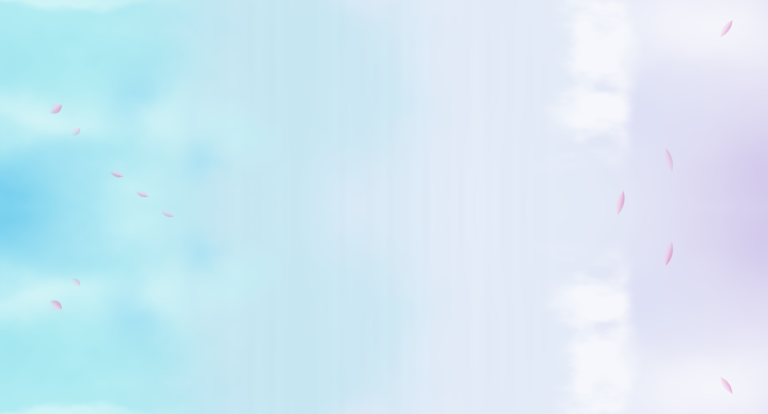
Give the GLSL for this background, as a WebGL 1 fragment shader.

```glsl
precision highp float;
// Pastel watercolor sky, aqua to lavender, with white clouds and drifting petals.
uniform vec2 u_resolution;

float hash(vec2 p) {
  return fract(sin(dot(p, vec2(127.1, 311.7))) * 43758.545);
}

float noise(vec2 p) {
  vec2 i = floor(p), f = fract(p);
  f = f * f * (3.0 - 2.0 * f);
  return mix(mix(hash(i), hash(i + vec2(1.0, 0.0)), f.x),
             mix(hash(i + vec2(0.0, 1.0)), hash(i + 1.0), f.x), f.y);
}

float fbm(vec2 p) {
  float sum = 0.0, amp = 0.5;
  for (int i = 0; i < 4; i++) {
    sum += amp * noise(p);
    p = p * 2.03 + 7.3;
    amp *= 0.5;
  }
  return sum / 0.9375;
}

// Soft elliptical spot: 1 at the center, fading outward.
float glow(vec2 p, vec2 center, vec2 radius) {
  vec2 d = (p - center) / radius;
  return exp(-dot(d, d));
}

// Horizontal wash from aqua through pale blue to lavender.
vec3 wash(float x) {
  vec3 c = mix(vec3(0.69, 0.92, 0.95), vec3(0.78, 0.905, 0.95), smoothstep(0.12, 0.32, x));
  c = mix(c, vec3(0.89, 0.92, 0.97), smoothstep(0.40, 0.60, x));
  return mix(c, vec3(0.885, 0.875, 0.955), smoothstep(0.72, 0.98, x));
}

// Pointed petal, shaded darker along its lower edge.
vec3 petal(vec3 base, vec2 p, vec2 center, float angle, vec2 size, float opacity) {
  vec2 d = p - center;
  float c = cos(angle), s = sin(angle);
  vec2 q = vec2(c * d.x + s * d.y, c * d.y - s * d.x) / size;
  float edge = 1.0 - q.x * q.x - abs(q.y);
  float blur = 1.0 / (size.y * u_resolution.y);
  float mask = smoothstep(-0.5 * blur, blur, edge);
  vec3 pink = mix(vec3(0.86, 0.55, 0.75), vec3(0.95, 0.80, 0.91), smoothstep(-0.6, 0.5, q.y));
  return mix(base, pink, mask * opacity * (0.75 + 0.25 * q.x));
}

vec3 aquaClouds(vec3 c, vec2 p) {
  vec3 mist = vec3(0.83, 0.96, 0.97), blue = vec3(0.62, 0.87, 0.95);
  c = mix(c, vec3(0.65, 0.91, 0.94), 0.7 * glow(p, vec2(0.06, 0.36), vec2(0.13, 0.09)));
  c = mix(c, vec3(0.48, 0.82, 0.94), 0.95 * glow(p, vec2(-0.02, 0.02), vec2(0.10, 0.13)));
  c = mix(c, blue, 0.5 * glow(p, vec2(0.10, 0.08), vec2(0.08, 0.09)));
  c = mix(c, mist, 0.9 * glow(p, vec2(0.05, 0.22), vec2(0.11, 0.06)));
  c = mix(c, blue, 0.75 * glow(p, vec2(0.18, 0.28), vec2(0.03, 0.07)));
  c = mix(c, mist, 0.6 * glow(p, vec2(0.22, 0.21), vec2(0.03, 0.10)));
  c = mix(c, mist, 0.5 * glow(p, vec2(0.18, 0.04), vec2(0.05, 0.06)));
  c = mix(c, blue, 0.6 * glow(p, vec2(0.265, 0.10), vec2(0.03, 0.05)));
  c = mix(c, vec3(0.76, 0.94, 0.96), 0.6 * glow(p, vec2(0.31, 0.17), vec2(0.05, 0.07)));
  return mix(c, mist, 0.8 * smoothstep(0.475, 0.5, p.y) * (1.0 - smoothstep(0.10, 0.28, p.x)));
}

vec3 paleMiddle(vec3 c, vec2 p) {
  vec3 haze = vec3(0.87, 0.915, 0.97);
  c = mix(c, vec3(0.79, 0.91, 0.955), 0.6 * glow(p, vec2(0.49, 0.30), vec2(0.06, 0.16)));
  c = mix(c, haze, 0.75 * glow(p, vec2(0.47, 0.0), vec2(0.07, 0.08)));
  return mix(c, haze, 0.8 * glow(p, vec2(0.475, 0.51), vec2(0.05, 0.05)));
}

vec3 lavenderClouds(vec3 c, vec2 p, float puff) {
  vec3 white = vec3(0.97, 0.975, 0.99);
  c = mix(c, vec3(0.82, 0.78, 0.92), 0.85 * glow(p, vec2(1.02, 0.05), vec2(0.11, 0.16)));
  c = mix(c, vec3(0.86, 0.87, 0.96), 0.7 * glow(p, vec2(0.85, 0.23), vec2(0.06, 0.12)));
  c = mix(c, white, 0.85 * glow(p, vec2(0.93, 0.44), vec2(0.13, 0.12)));
  // Ragged white column, broken around the middle height.
  float column = smoothstep(0.70, 0.765, p.x + 0.05 * (puff - 0.5))
               * (1.0 - smoothstep(0.805, 0.835, p.x));
  float span = smoothstep(0.07, 0.20, p.y);
  return mix(c, white, column * span * smoothstep(0.2, 0.6, puff) * 0.9);
}

void main() {
  vec2 uv = gl_FragCoord.xy / u_resolution;
  float aspect = u_resolution.x / u_resolution.y;
  vec2 fold = vec2(uv.x, abs(uv.y - 0.5));

  // Clouds mirror across the middle height, with gently warped outlines.
  vec2 n = vec2(fbm(fold * vec2(14.0, 9.0)), fbm(fold * vec2(14.0, 9.0) + 31.0));
  vec2 p = fold + (n - 0.5) * vec2(0.05, 0.08);
  vec3 color = wash(p.x);
  color = aquaClouds(color, p);
  color = paleMiddle(color, p);
  color = lavenderClouds(color, p, fbm(fold * vec2(18.0, 20.0) + 5.0));

  // Faint cloud texture on the left and vertical streaks in the middle.
  float left = 1.0 - smoothstep(0.2, 0.4, uv.x);
  color += (n.x - 0.5) * 0.07 * left * vec3(1.0, 0.4, 0.2);
  float streakZone = smoothstep(0.25, 0.33, uv.x) * (1.0 - smoothstep(0.66, 0.74, uv.x));
  color += (noise(vec2(uv.x * 110.0, fold.y * 3.0)) - 0.5) * 0.014 * streakZone;

  // Mirrored petal pairs.
  vec2 f = vec2(uv.x * aspect, fold.y);
  color = petal(color, f, vec2(0.073 * aspect, 0.237), 0.6, vec2(0.018, 0.011), 0.75);
  color = petal(color, f, vec2(0.099 * aspect, 0.182), 0.7, vec2(0.014, 0.009), 0.4);
  color = petal(color, f, vec2(0.946 * aspect, 0.431), 0.95, vec2(0.026, 0.008), 0.7);
  float lower = 1.0 - smoothstep(0.49, 0.51, uv.y);
  color = petal(color, f, vec2(0.871 * aspect, 0.113), 1.82, vec2(0.031, 0.009), 0.45 + 0.35 * lower);

  // Single petal and a descending diagonal trail.
  vec2 g = vec2(uv.x * aspect, uv.y);
  color = petal(color, g, vec2(0.808 * aspect, 0.51), 1.33, vec2(0.031, 0.009), 0.75);
  for (int i = 0; i < 3; i++) {
    float k = float(i);
    vec2 center = vec2((0.152 + 0.0332 * k) * aspect, 0.579 - 0.048 * k);
    color = petal(color, g, center, -0.35, vec2(0.017, 0.007), 0.75 - 0.12 * k);
  }
  gl_FragColor = vec4(clamp(color, 0.0, 1.0), 1.0);
}
```
